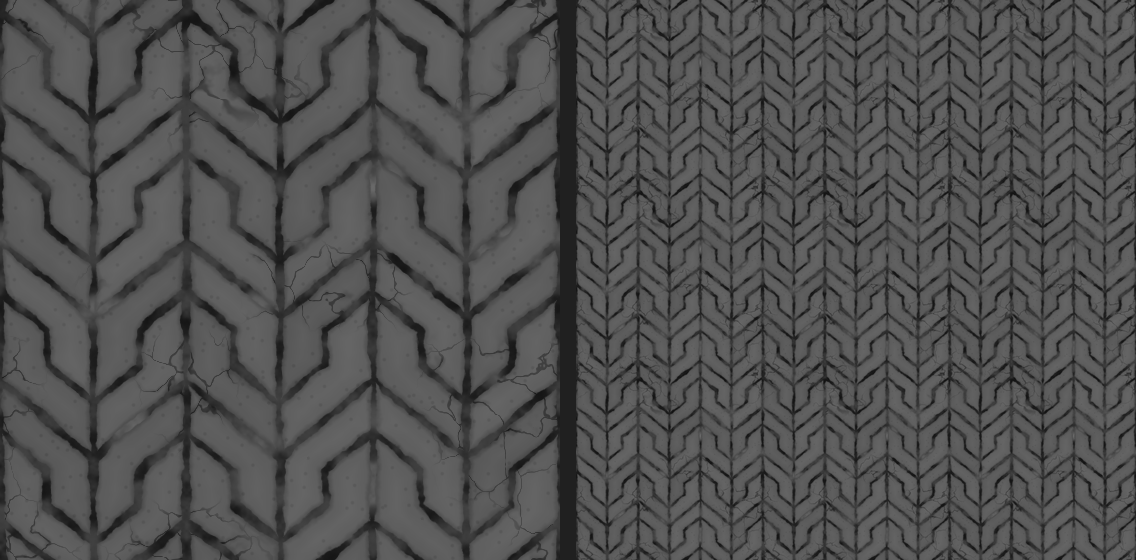
Left: one tile. Right: repeated 3 by 3.
A WebGL 1 fragment shader for this texture map:

```glsl
precision highp float;

uniform vec2 u_resolution;

const float COLUMNS = 6.0;      // one unit of length is one column width
const float PERIOD = 1.5;       // height of one chevron repeat
const float ROWS = 8.0;         // blocks down: two per repeat
const float SLOPE = 0.82;
const float STRAIGHT_Y = 1.08;  // start of the straight joint
const float STEPPED_Y = 0.125;  // start of the stepped joint
const float STEP_X = 0.51;
const float STEP_RISE = 0.37;
const float HALF_WIDTH = 0.035;

float hash(vec2 p) {
  return fract(sin(dot(p, vec2(127.1, 311.7))) * 43758.5);
}

// Value noise that wraps after a whole number of cells
float noise(vec2 p, float period) {
  vec2 i = floor(p);
  vec2 f = fract(p);
  f = f * f * (3.0 - 2.0 * f);
  vec2 a = mod(i, period);
  vec2 b = mod(i + 1.0, period);
  return mix(mix(hash(a), hash(vec2(b.x, a.y)), f.x),
             mix(hash(vec2(a.x, b.y)), hash(b), f.x), f.y);
}

float fbm(vec2 p, float period) {
  float sum = 0.0;
  float weight = 0.533;
  for (int i = 0; i < 4; i++) {
    sum += weight * noise(p, period);
    p *= 2.0;
    period *= 2.0;
    weight *= 0.5;
  }
  return sum;
}

// Wrapping cell noise: nearest distance, second distance, random of nearest cell
vec3 cells(vec2 p, float period) {
  vec2 i = floor(p);
  vec3 best = vec3(8.0, 8.0, 0.0);
  for (int y = -1; y <= 1; y++) {
    for (int x = -1; x <= 1; x++) {
      vec2 cell = i + vec2(float(x), float(y));
      vec2 id = mod(cell, period);
      vec2 seed = cell + vec2(hash(id + 3.1), hash(id + 7.7));
      float d = distance(p, seed);
      if (d < best.x) best = vec3(d, best.x, hash(id + 11.3));
      else best.y = min(best.y, d);
    }
  }
  return best;
}

float segment(vec2 p, vec2 a, vec2 b) {
  vec2 ab = b - a;
  return length(p - a - ab * clamp(dot(p - a, ab) / dot(ab, ab), 0.0, 1.0));
}

// Mirrors every second column; y runs downward
vec2 foldColumns(vec2 p) {
  return vec2(abs(mod(p.x + 1.0, 2.0) - 1.0), COLUMNS - p.y);
}

float jointDistance(vec2 f) {
  float d = min(f.x, 1.0 - f.x);
  vec2 upper = vec2(STEP_X, STEPPED_Y + SLOPE * STEP_X);
  vec2 lower = upper + vec2(0.0, STEP_RISE);
  for (int k = -1; k <= 1; k++) {
    vec2 c = vec2(f.x, mod(f.y, PERIOD) + PERIOD * float(k));
    d = min(d, segment(c, vec2(0.0, STRAIGHT_Y), vec2(1.0, STRAIGHT_Y + SLOPE)));
    d = min(d, segment(c, vec2(0.0, STEPPED_Y), upper));
    d = min(d, segment(c, upper, lower));
    d = min(d, segment(c, lower, vec2(1.0, STEPPED_Y + STEP_RISE + SLOPE)));
  }
  return d;
}

vec2 blockId(vec2 p, vec2 f) {
  float v = f.y - SLOPE * f.x - STRAIGHT_Y;
  float row = floor(v / PERIOD);
  float split = STEPPED_Y + PERIOD - STRAIGHT_Y + STEP_RISE * step(STEP_X, f.x);
  float half_row = step(split, v - PERIOD * row);
  return mod(vec2(floor(p.x), 2.0 * row + half_row), vec2(COLUMNS, ROWS));
}

void main() {
  vec2 p = gl_FragCoord.xy / u_resolution * COLUMNS;
  float pixel = COLUMNS / min(u_resolution.x, u_resolution.y);
  vec2 wobble = vec2(fbm(p * 3.0, 18.0), fbm(p * 3.0 + 40.0, 18.0)) - 0.5;

  // Ragged joints between the blocks
  vec2 q = p + 0.06 * wobble;
  vec2 folded = foldColumns(q);
  vec2 id = blockId(q, folded);
  float rough = fbm(p * 9.0, 54.0) - 0.5;
  float chipped = smoothstep(0.62, 0.9, noise(p * 2.0 + 5.0, 12.0));
  float d = jointDistance(folded) + 0.055 * rough - 0.02 * chipped;
  float soft = max(0.011, pixel);
  float joint = 1.0 - smoothstep(HALF_WIDTH - soft, HALF_WIDTH + soft, d);

  // Block faces: own tone, paler middle, faint mottling and pits
  float face = 0.362 + 0.03 * (hash(id + 0.5) - 0.5);
  face += 0.024 * smoothstep(0.05, 0.32, d) + 0.03 * (fbm(p * 2.0, 12.0) - 0.5);
  face *= mix(0.84, 1.0, smoothstep(HALF_WIDTH, HALF_WIDTH + 0.06, d));
  vec3 pit = cells(p * 7.0, 42.0);
  face -= 0.035 * step(0.6, pit.z) * (1.0 - smoothstep(0.05, 0.2, pit.x));

  // Cracks in scattered patches, shifted from block to block
  vec2 shift = 12.0 * vec2(hash(id + 2.3), hash(id + 4.9));
  vec3 shard = cells(p * 2.0 + 0.9 * wobble + shift, 12.0);
  float gap = shard.y - shard.x;
  float patchy = smoothstep(0.52, 0.78, noise(p + 2.0, 6.0));
  float crack = 1.0 - smoothstep(0.012, 0.03 + 2.0 * pixel, gap);
  float smudge = (1.0 - smoothstep(0.0, 0.25, gap)) * smoothstep(0.5, 0.7, fbm(p * 4.0, 24.0));
  face -= patchy * (0.13 * crack + 0.07 * smudge);

  // Joint filling: dark, with worn pale stretches
  float filling = mix(0.1, 0.25, smoothstep(0.25, 0.75, fbm(p * 4.0 + 9.0, 24.0)));
  filling += 0.15 * smoothstep(0.66, 0.92, noise(p * 1.5, 9.0)) + 0.06 * rough;

  gl_FragColor = vec4(vec3(mix(face, filling, joint)), 1.0);
}
```
